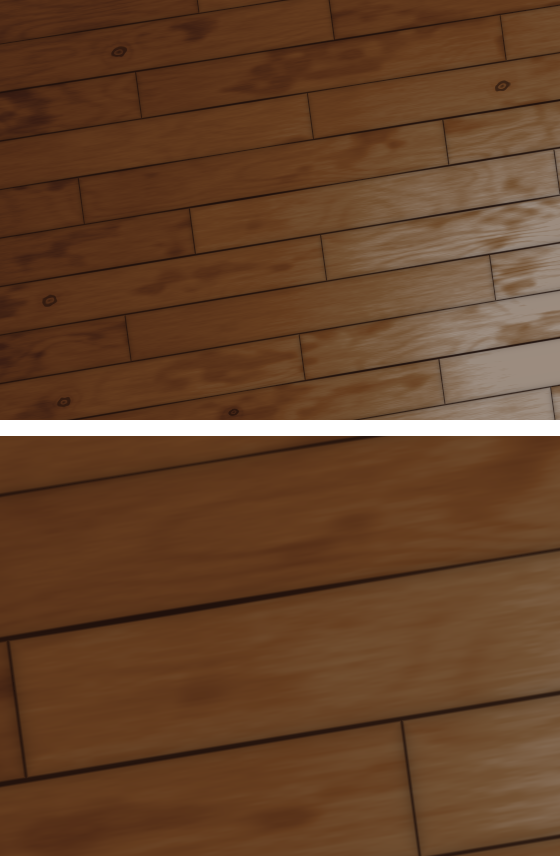
Top: the whole. Bottom: its middle third, enlarged.
Give the GLSL for this texture, as a WebGL 1 fragment shader.

```glsl
precision highp float;
uniform vec2 u_resolution;

#define ROW_HEIGHT 0.1155
#define ROW_SLOPE 0.15625
#define ROW_TAPER 0.0018
#define FIRST_SEAM 0.2205
#define BOARD_LENGTH 0.868
#define JOINT_STEP 0.344
#define SEAM_HALF_WIDTH 0.0016
#define JOINT_HALF_WIDTH 0.0010
#define BOARD_VARIATION 0.11
#define GRAIN_STRENGTH 0.10
#define STAIN_STRENGTH 0.20
#define KNOT_CHANCE 0.5

const vec3 GAP = vec3(0.11, 0.055, 0.04);
const vec3 UMBER = vec3(0.22, 0.11, 0.07);
const vec3 CHESTNUT = vec3(0.33, 0.18, 0.09);
const vec3 OAK = vec3(0.40, 0.24, 0.12);
const vec3 HONEY = vec3(0.45, 0.32, 0.20);
const vec3 PALE = vec3(0.52, 0.42, 0.33);
const vec3 SHEEN = vec3(0.61, 0.55, 0.50);

float hash(vec2 p) {
  vec3 q = fract(p.xyx * 0.1031);
  q += dot(q, q.yzx + 33.33);
  return fract((q.x + q.y) * q.z);
}

float noise(vec2 p) {
  vec2 i = floor(p), f = fract(p);
  f = f * f * (3.0 - 2.0 * f);
  return mix(mix(hash(i), hash(i + vec2(1, 0)), f.x),
             mix(hash(i + vec2(0, 1)), hash(i + vec2(1, 1)), f.x), f.y);
}

float ramp(float lo, float hi, float t) {
  return clamp((t - lo) / (hi - lo), 0.0, 1.0);
}

vec3 woodColour(float tone) {
  vec3 c = mix(UMBER, CHESTNUT, ramp(0.0, 0.25, tone));
  c = mix(c, OAK, ramp(0.25, 0.5, tone));
  c = mix(c, HONEY, ramp(0.5, 0.7, tone));
  c = mix(c, PALE, ramp(0.7, 0.85, tone));
  return mix(c, SHEEN, ramp(0.85, 1.0, tone));
}

// Coverage of a soft line at distance d from its centre
float line(float d, float halfWidth) {
  float blur = max(0.0012, 0.75 / u_resolution.y);
  return 1.0 - smoothstep(halfWidth - blur, halfWidth + blur, d);
}

void main() {
  vec2 p = gl_FragCoord.xy / u_resolution.y;
  float down = 1.0 - p.y;

  // Sloping rows, narrowing slightly to the right
  float height = ROW_HEIGHT - ROW_TAPER * p.x;
  float v = (down - FIRST_SEAM + ROW_SLOPE * p.x) / height;
  float row = floor(v);
  float across = v - row;

  // Staggered boards within each row
  float start = 0.33 + JOINT_STEP * row + 0.069 * sin(1.23 * row);
  float u = (p.x - start - 0.015 * (across - 0.5)) / BOARD_LENGTH;
  float board = floor(u);
  vec2 id = vec2(row, board) + 20.0;
  vec2 seed = vec2(hash(id), hash(id + 7.3)) * 60.0;
  float along = p.x - ROW_SLOPE * down;

  // Light falling from the lower right
  vec2 toGlow = vec2(p.x - 1.35, down - 0.8);
  float tone = 0.25 + 0.24 * p.x + 0.45 * exp(-2.6 * dot(toGlow, toGlow));
  tone -= 0.07 * (1.0 - smoothstep(0.0, 0.35, down));
  tone += BOARD_VARIATION * (hash(id + 3.1) - 0.5);

  // One possible knot in each board
  vec2 centre = vec2(0.15 + 0.7 * hash(id + 1.7), 0.25 + 0.5 * hash(id + 5.9));
  vec2 q = (vec2(u - floor(u), across) - centre) * vec2(BOARD_LENGTH, height);
  q.x += 0.3 * q.y;
  float size = mix(0.007, 0.018, hash(id + 11.0));
  float wobble = 0.35 * (noise(p * 110.0) - 0.5);
  float r = length(q * vec2(1.0, 1.4)) / size + wobble;
  float hasKnot = step(hash(id + 13.0), KNOT_CHANCE);
  float halo = hasKnot * exp(-0.2 * r * r);

  // Growth rings, fibres and cross-board mottling
  float figure = noise(vec2(along * 2.6, v * 1.3) + seed);
  figure += 0.25 * noise(vec2(along * 8.0, v * 3.0) + seed) + 0.25 * halo;
  float rings = 0.5 + 0.5 * sin(48.0 * figure);
  float ringDepth = mix(0.15, 0.8, hash(id + 17.0));
  float fibres = noise(vec2(along * 16.0, v * 24.0) + seed);
  float fine = noise(vec2(along * 70.0, v * 55.0) + seed);
  float mottle = noise(vec2(along * 10.0, v * 0.8) + seed);
  tone += GRAIN_STRENGTH * (0.8 * (fibres - 0.5) + 0.5 * (fine - 0.5)
          + 0.9 * (mottle - 0.5) - ringDepth * (rings * rings - 0.35));

  // Dark stains
  float stain = noise(vec2(along * 5.0, v * 1.7) + seed.yx);
  stain *= 0.6 + 0.6 * noise(vec2(along * 22.0, v * 6.0) + seed);
  tone -= STAIN_STRENGTH * smoothstep(0.58, 0.9, stain) + 0.12 * halo;

  vec3 colour = woodColour(tone);
  float core = 1.0 - smoothstep(0.0, 0.55, r);
  float rim = 1.0 - smoothstep(0.1, 0.4, abs(r - 0.85));
  colour = mix(colour, GAP, hasKnot * clamp(0.55 * core + 0.6 * rim, 0.0, 0.8));

  // Seams and joints with uneven wear
  float seamId = floor(v + 0.5);
  float wear = noise(vec2(p.x * 3.5, seamId * 5.7 + 40.0));
  float seamDist = abs(v - seamId) * height * 0.988;
  float jointDist = abs(u - floor(u + 0.5)) * BOARD_LENGTH;
  float edge = min(seamDist, jointDist);
  colour *= 1.0 - 0.22 * exp(-edge * 190.0);
  float seam = line(seamDist, SEAM_HALF_WIDTH * (0.5 + 1.1 * wear));
  float joint = line(jointDist, JOINT_HALF_WIDTH * (0.7 + 0.6 * wear));
  colour = mix(colour, GAP, max(seam * (0.65 + 0.3 * wear), 0.72 * joint));

  gl_FragColor = vec4(colour, 1.0);
}
```
